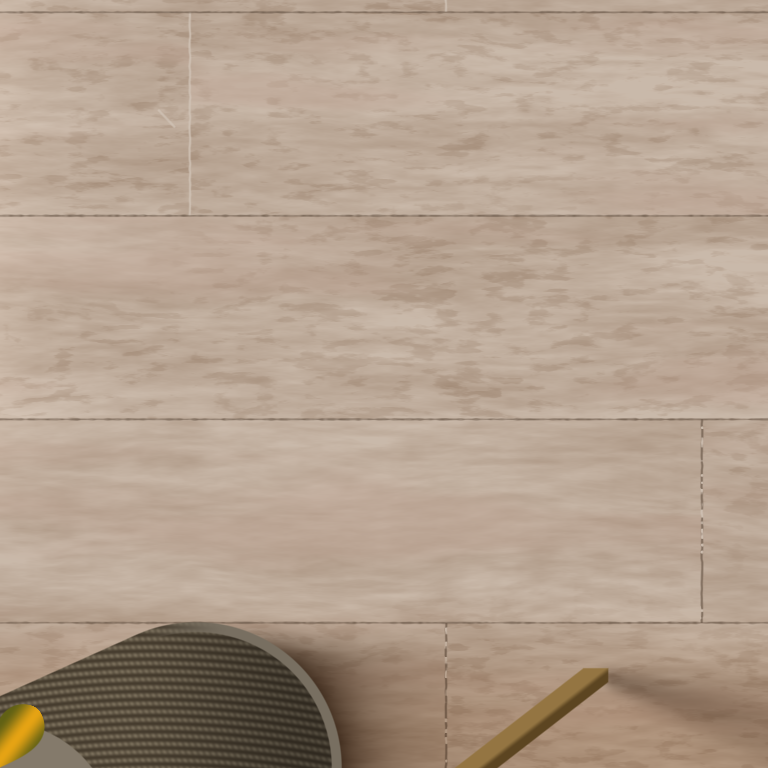
Reproduce this texture procedurally as a WebGL 1 fragment shader.

```glsl
precision highp float;
// Pale wood plank floor in quarter-offset rows, with a ribbed pouf, a brass leg and a leaf tip.
uniform vec2 u_resolution;

const float ROW_HEIGHT = 0.265;
const float ROW_ORIGIN = 0.189;
const float PLANK_LENGTH = 1.3333;
const float ROW_SHIFT = 0.3333;
const float JOINT_ORIGIN = 0.914;
const float SEAM_HALF = 0.0011;
const float RIB_PITCH = 0.0105;
const float POUF_RADIUS = 0.19;
const vec2 POUF_CENTER = vec2(0.255, 0.0);
const vec2 POUF_AXIS = vec2(-0.91, -0.41);
const vec2 LEG_BASE = vec2(0.62, 0.0);
const vec2 LEG_AXIS = vec2(0.79, 0.613);
const vec2 LEAF_TIP = vec2(0.048, 0.078);
const vec2 LEAF_AXIS = vec2(0.62, 0.785);
const vec3 WOOD_LIGHT = vec3(0.79, 0.725, 0.665);
const vec3 WOOD_DARK = vec3(0.62, 0.525, 0.445);
const vec3 WOOD_PINK = vec3(0.73, 0.625, 0.56);
const vec3 SEAM_DARK = vec3(0.44, 0.37, 0.31);
const vec3 SEAM_PALE = vec3(0.82, 0.77, 0.72);
const vec3 SHADOW_TINT = vec3(0.42, 0.36, 0.30);
const vec3 FABRIC_DARK = vec3(0.25, 0.215, 0.165);
const vec3 FABRIC_LIGHT = vec3(0.43, 0.39, 0.32);
const vec3 RIM_GREY = vec3(0.47, 0.435, 0.38);
const vec3 BRASS_LIGHT = vec3(0.58, 0.46, 0.26);
const vec3 BRASS_DARK = vec3(0.36, 0.27, 0.13);
const vec3 LEAF_YELLOW = vec3(0.90, 0.64, 0.08);
const vec3 LEAF_GREEN = vec3(0.38, 0.38, 0.08);

float hash(vec2 p) {
  return fract(sin(dot(p, vec2(127.1, 311.7))) * 43758.55);
}

float noise(vec2 p) {
  vec2 i = floor(p), f = fract(p);
  f = f * f * (3.0 - 2.0 * f);
  return mix(mix(hash(i), hash(i + vec2(1.0, 0.0)), f.x),
             mix(hash(i + vec2(0.0, 1.0)), hash(i + 1.0), f.x), f.y);
}

float fbm(vec2 p) {
  float sum = 0.0, amp = 0.533;
  for (int i = 0; i < 4; i++) {
    sum += amp * noise(p);
    p = p * 2.03 + 17.3;
    amp *= 0.5;
  }
  return sum;
}

float cover(float d) {
  float aa = 1.0 / u_resolution.y;
  return 1.0 - smoothstep(-aa, aa, d);
}

float segment(vec2 p, vec2 a, vec2 b) {
  vec2 ab = b - a;
  return length(p - a - ab * clamp(dot(p - a, ab) / dot(ab, ab), 0.0, 1.0));
}

// Grain runs along x; each plank samples its own region of noise.
vec3 woodGrain(vec2 p, float seed) {
  vec2 q = p + seed * vec2(7.3, 3.1);
  q.y += 0.025 * (fbm(q * vec2(4.0, 10.0)) - 0.5);
  float broad = fbm(q * vec2(2.2, 24.0)) - 0.5;
  float fine = fbm(q * vec2(24.0, 120.0)) - 0.5;
  float rough = smoothstep(0.3, 0.7, noise(q * vec2(2.5, 3.5)));
  float pores = smoothstep(0.52, 0.72, fbm(q * vec2(34.0, 105.0))) * rough;
  float tone = 0.25 + 0.75 * broad + 0.5 * fine + 0.28 * pores + 0.08 * (seed - 0.5);
  vec3 col = mix(WOOD_LIGHT, WOOD_DARK, clamp(tone, 0.0, 1.0));
  return mix(col, WOOD_PINK, 0.4 * smoothstep(0.5, 0.75, fbm(q * vec2(1.8, 14.0) + 40.0)));
}

vec3 plankFloor(vec2 p) {
  float y = (p.y - ROW_ORIGIN) / ROW_HEIGHT;
  float row = floor(y);
  float x = (p.x - JOINT_ORIGIN - row * ROW_SHIFT) / PLANK_LENGTH;
  vec3 col = woodGrain(p, hash(vec2(floor(x), row) + 3.7));
  // Uneven seams; joints in the upper rows are filled pale.
  float wobble = 0.0012 * (noise(p * 150.0) - 0.5);
  float rowEdge = abs(fract(y + 0.5) - 0.5) * ROW_HEIGHT + wobble;
  float joint = abs((fract(x + 0.5) - 0.5) * PLANK_LENGTH + wobble);
  float speckle = noise(p * 210.0);
  vec3 fill = mix(mix(SEAM_DARK, SEAM_PALE, smoothstep(0.5, 0.8, speckle)), SEAM_PALE, step(1.5, row));
  col = mix(col, fill, 0.75 * cover(joint - SEAM_HALF * 1.3));
  col = mix(col, SEAM_DARK, (0.5 + 0.4 * speckle) * cover(rowEdge - SEAM_HALF));
  // One small scratch
  float scratch = segment(p, vec2(0.207, 0.856), vec2(0.227, 0.835));
  return mix(col, SEAM_PALE, 0.7 * cover(scratch - 0.0015));
}

void main() {
  vec2 p = gl_FragCoord.xy / u_resolution;
  vec3 col = plankFloor(p);
  // Window glow at the left, warmer and dimmer toward the bottom
  col += 0.05 * exp(-p.x / 0.07) * smoothstep(0.25, 0.5, p.y);
  col *= mix(vec3(1.0), vec3(0.91, 0.85, 0.79), smoothstep(0.25, 0.03, p.y));
  // Cast shadows
  float pouf = segment(p, POUF_CENTER, POUF_CENTER + POUF_AXIS) - POUF_RADIUS;
  float shade = exp(-max(pouf, 0.0) / 0.06) * smoothstep(0.22, 0.36, p.x) * smoothstep(0.2, 0.13, p.y);
  float run = clamp((p.x - 0.785) / 0.215, 0.0, 1.0);
  float off = (p.y - 0.118 + 0.06 * run) / (0.012 + 0.035 * run);
  shade = max(shade, 0.5 * exp(-off * off) * smoothstep(0.77, 0.80, p.x) * (1.0 - 0.5 * run));
  col *= mix(vec3(1.0), SHADOW_TINT, shade);
  // Ribbed pouf with a smooth rim and a grey inner panel
  float rib = 0.5 + 0.5 * cos(6.2832 * (p.y + 0.4 * (p.x - 0.2) * (p.x - 0.2)) / RIB_PITCH);
  float stitch = 0.5 + 0.5 * cos(6.2832 * (p.x + 0.3 * p.y) / (RIB_PITCH * 0.75));
  vec3 fabric = mix(FABRIC_DARK, FABRIC_LIGHT, rib * (0.6 + 0.4 * stitch));
  fabric *= 1.1 - 0.35 * smoothstep(0.15, 0.42, p.x);
  fabric = mix(fabric, RIM_GREY, cover(-pouf - 0.013) * smoothstep(0.18, 0.3, p.x));
  fabric = mix(fabric, RIM_GREY * 1.1, cover(length(p - vec2(0.0, -0.09)) - 0.15));
  col = mix(col, fabric, cover(pouf));
  // Brass leg, lit on its upper face
  float across = dot(p - LEG_BASE, vec2(-LEG_AXIS.y, LEG_AXIS.x));
  float leg = max(abs(across) - 0.017, max(p.x - 0.792, p.y - 0.13));
  col = mix(col, mix(BRASS_DARK, BRASS_LIGHT, smoothstep(-0.008, 0.0, across)), cover(leg));
  // Leaf tip
  float along = dot(LEAF_TIP - p, LEAF_AXIS);
  float side = dot(p - LEAF_TIP, vec2(-LEAF_AXIS.y, LEAF_AXIS.x));
  float halfWidth = 0.03 * sin(3.1416 * pow(clamp(along / 0.11, 0.0, 1.0), 0.6));
  vec3 leaf = mix(LEAF_YELLOW, LEAF_GREEN, smoothstep(0.0, 0.03, abs(side + 0.004)));
  col = mix(col, leaf, cover(max(abs(side) - halfWidth, max(-along, along - 0.11))));
  gl_FragColor = vec4(col, 1.0);
}
```
